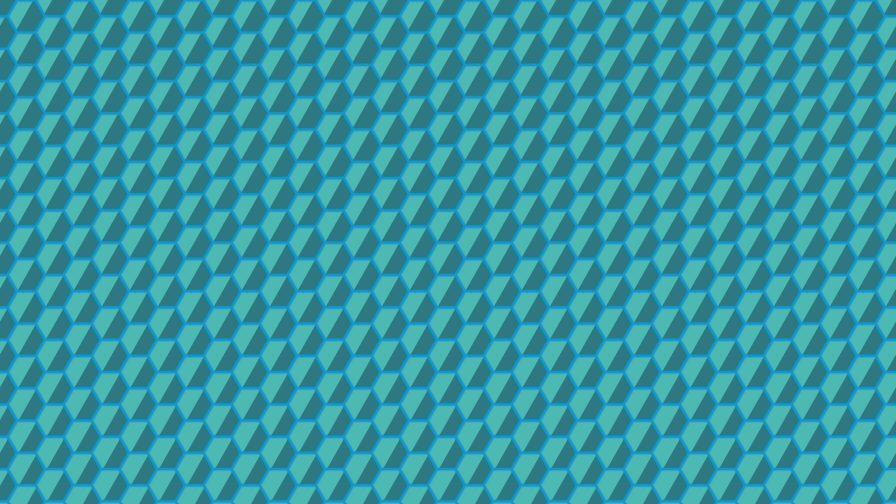
Give the GLSL for this pattern, as a Shadertoy shader.

```glsl
#define COLUMNS_PER_HEIGHT 18.0
#define GRID_SHIFT vec2(-0.0035, -0.0136)
#define CORE_WIDTH 0.075
#define RIM_WIDTH 0.145
#define SEAM_DRIFT 0.008
#define LIGHT_FACE vec3(0.30, 0.73, 0.70)
#define DARK_FACE vec3(0.18, 0.47, 0.51)
#define LIGHT_RIM vec3(0.25, 0.67, 0.77)
#define DARK_RIM vec3(0.06, 0.51, 0.63)
#define CORE_BLUE vec3(0.09, 0.59, 0.77)

const vec2 SLANT = vec2(0.866025, 0.5);

// Offset from the nearest centre of a flat-topped hexagon grid
vec2 hexCell(vec2 p, float side) {
    vec2 period = side * vec2(3.0, 1.732051);
    vec2 a = mod(p + 0.5 * period, period) - 0.5 * period;
    vec2 b = mod(p, period) - 0.5 * period;
    return dot(a, a) < dot(b, b) ? a : b;
}

// Distance inward from the hexagon outline
float edgeDistance(vec2 p, float apothem) {
    p = abs(p);
    return apothem - max(p.y, dot(p, SLANT));
}

void mainImage(out vec4 fragColor, in vec2 fragCoord) {
    vec2 p = (fragCoord - 0.5 * iResolution.xy) / iResolution.y;
    float blur = 0.75 / iResolution.y;
    float side = 1.0 / (1.5 * COLUMNS_PER_HEIGHT);
    float apothem = side * SLANT.x;

    vec2 cell = hexCell(p - GRID_SHIFT, side);
    float edge = edgeDistance(cell, apothem);

    // Diagonal seam between the two faces, sliding slightly with height
    float seam = dot(cell, vec2(SLANT.x, -SLANT.y)) + SEAM_DRIFT * p.y;
    float shade = smoothstep(-blur, blur, seam);
    vec3 face = mix(LIGHT_FACE, DARK_FACE, shade);
    vec3 rim = mix(LIGHT_RIM, DARK_RIM, shade);

    // Tinted rim, then the blue outline
    float rimEdge = RIM_WIDTH * apothem;
    float coreEdge = CORE_WIDTH * apothem;
    vec3 color = mix(rim, face, smoothstep(rimEdge - blur, rimEdge + blur, edge));
    color = mix(CORE_BLUE, color, smoothstep(coreEdge - blur, coreEdge + blur, edge));

    fragColor = vec4(color, 1.0);
}
```
